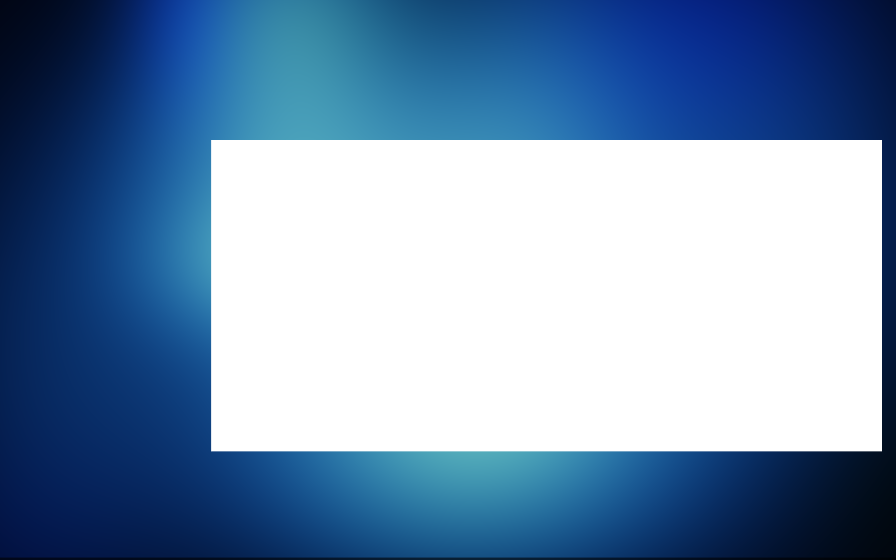
This background is drawn by a Shadertoy shader. Its source:

```glsl
// Soft blue and teal glows on navy behind a plain white rectangular panel.

const vec2 CANVAS = vec2(1.6, 1.0);
const vec2 PANEL_MIN = vec2(0.377, 0.194);
const vec2 PANEL_MAX = vec2(1.575, 0.750);
const vec3 PANEL_COLOR = vec3(1.0);
const float BASE_LIGHT = 0.01;

// Elliptical Gaussian falloff, 1 at the center
float glow(vec2 p, vec2 center, vec2 radius) {
    vec2 d = (p - center) / radius;
    return exp(-dot(d, d));
}

// Signed distance to an axis-aligned box
float boxDistance(vec2 p, vec2 low, vec2 high) {
    vec2 d = abs(p - 0.5 * (low + high)) - 0.5 * (high - low);
    return length(max(d, 0.0)) + min(max(d.x, d.y), 0.0);
}

// Brightness of all the overlapping lights
float lightField(vec2 p) {
    float light = BASE_LIGHT;
    light += 0.62 * glow(p, vec2(0.83, 0.25), vec2(0.40, 0.28)); // lower pool
    light += 0.13 * glow(p, vec2(0.12, 0.35), vec2(0.28, 0.40)); // left haze
    light += 0.36 * glow(p, vec2(0.51, 1.00), vec2(0.21, 0.22)); // beam top
    light += 0.50 * glow(p, vec2(0.52, 0.68), vec2(0.29, 0.26)); // beam body
    light += 0.20 * glow(p, vec2(0.45, 0.52), vec2(0.20, 0.13)); // beam foot
    light += 0.40 * glow(p, vec2(0.93, 0.70), vec2(0.25, 0.38)); // upper pool
    light += 0.20 * glow(p, vec2(1.35, 0.65), vec2(0.30, 0.40)); // right haze
    return light;
}

// Extra blue, positive for royal blue and negative for teal
float blueShift(vec2 p) {
    float shift = 0.14 * glow(p, vec2(0.32, 1.00), vec2(0.10, 0.20));
    shift += 0.18 * glow(p, vec2(1.25, 1.00), vec2(0.25, 0.28));
    shift += 0.06 * glow(p, vec2(0.00, 0.00), vec2(0.25, 0.20));
    shift -= 0.08 * glow(p, vec2(0.68, 1.00), vec2(0.30, 0.16));
    shift -= 0.05 * glow(p, vec2(0.83, 0.00), vec2(0.35, 0.20));
    shift -= 0.05 * glow(p, vec2(1.60, 0.15), vec2(0.20, 0.25));
    return shift;
}

// Navy through blue and teal to pale cyan
vec3 lightColor(float light, float shift) {
    float red = light * (0.08 + 0.6 * light);
    float blue = 0.02 + 0.8 * (1.0 - exp(-3.6 * light)) + shift;
    return vec3(red, light, blue);
}

void mainImage(out vec4 fragColor, in vec2 fragCoord) {
    vec2 p = fragCoord / iResolution.xy * CANVAS;
    float pixel = CANVAS.y / iResolution.y;

    // Glowing backdrop with a thin dark lower border
    vec3 color = lightColor(lightField(p), blueShift(p));
    color *= mix(0.4, 1.0, smoothstep(0.003, 0.003 + 1.5 * pixel, p.y));

    // Panel
    float edge = boxDistance(p, PANEL_MIN, PANEL_MAX);
    color = mix(color, PANEL_COLOR, clamp(0.5 - edge / pixel, 0.0, 1.0));

    fragColor = vec4(clamp(color, 0.0, 1.0), 1.0);
}
```
